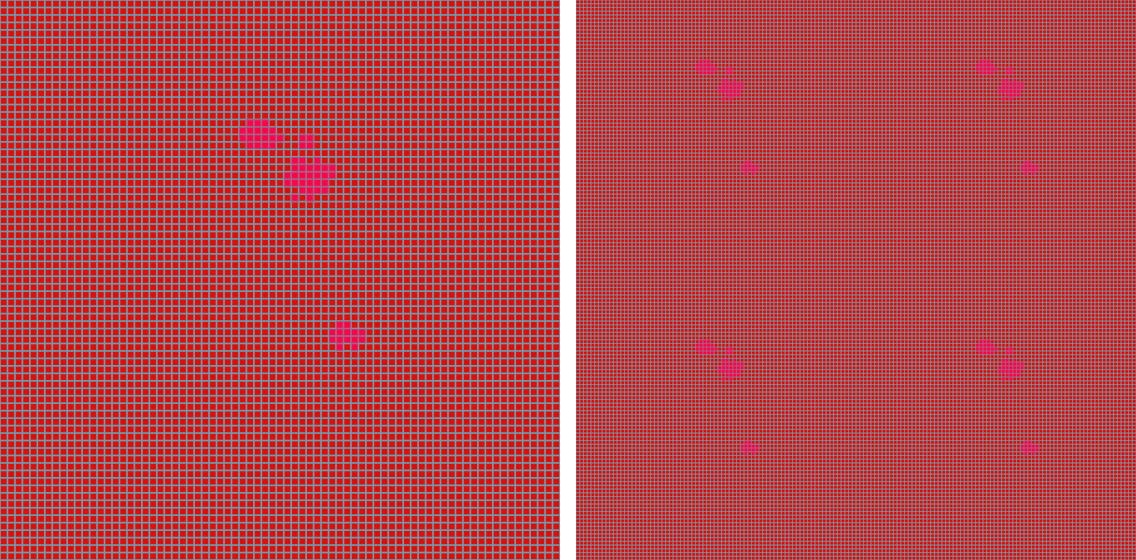
Left: one tile. Right: repeated 2 by 2.
Write a WebGL 2 fragment shader that draws this pattern.

```glsl
#version 300 es
precision highp float;

uniform vec2 u_resolution;
out vec4 fragColor;

const float REPEATS = 75.0;
const float GROUT_WIDTH = 0.225; // share of one repeat
const vec3 TILE_RED = vec3(0.865, 0.06, 0.04);
const vec3 TILE_PINK = vec3(0.99, 0.01, 0.28);
const vec3 GROUT_BLUE = vec3(0.43, 0.61, 0.68);

// Pink clusters in cell units: centre, then radii
const vec4 CLUSTERS[4] = vec4[4](
    vec4(34.2, 56.3, 2.8, 1.9),
    vec4(40.5, 55.5, 1.2, 0.8),
    vec4(41.3, 50.7, 3.5, 2.6),
    vec4(45.7, 29.6, 2.3, 1.6)
);

float hash(vec2 cell) {
    vec3 p = fract(vec3(cell.xyx) * 0.1031);
    p += dot(p, p.yzx + 33.33);
    return fract((p.x + p.y) * p.z);
}

// Shortest offset between cells on the wrapped grid
vec2 wrapOffset(vec2 a, vec2 b, float count) {
    vec2 d = a - b;
    return d - count * round(d / count);
}

// Square tile with edges softened over one pixel
float tileMask(vec2 local, float groutWidth, float pixel) {
    vec2 inside = 0.5 * (1.0 - groutWidth) - abs(local - 0.5);
    vec2 cover = clamp(inside / pixel + 0.5, 0.0, 1.0);
    return cover.x * cover.y;
}

// 1 for cells inside a ragged cluster, otherwise 0
float pinkCell(vec2 cell, float count) {
    float pink = 0.0;
    for (int i = 0; i < 4; i++) {
        vec2 offset = wrapOffset(cell, CLUSTERS[i].xy, count);
        float reach = length(offset / CLUSTERS[i].zw);
        float ragged = 0.75 + 0.5 * hash(cell + 17.0);
        pink = max(pink, step(reach, ragged));
    }
    return pink;
}

void main() {
    vec2 grid = gl_FragCoord.xy / u_resolution * REPEATS;
    vec2 cell = mod(floor(grid), REPEATS);
    float pixel = REPEATS / min(u_resolution.x, u_resolution.y);

    // Tile colour with a faint change from cell to cell
    float pink = pinkCell(cell, REPEATS);
    vec3 tile = mix(TILE_RED, TILE_PINK, pink);
    tile *= 1.0 + 0.02 * (hash(cell) - 0.5);

    // Grout picks up some colour around pink tiles
    vec3 grout = mix(GROUT_BLUE, TILE_PINK, 0.35 * pink);

    float mask = tileMask(fract(grid), GROUT_WIDTH, pixel);
    fragColor = vec4(mix(grout, tile, mask), 1.0);
}
```
